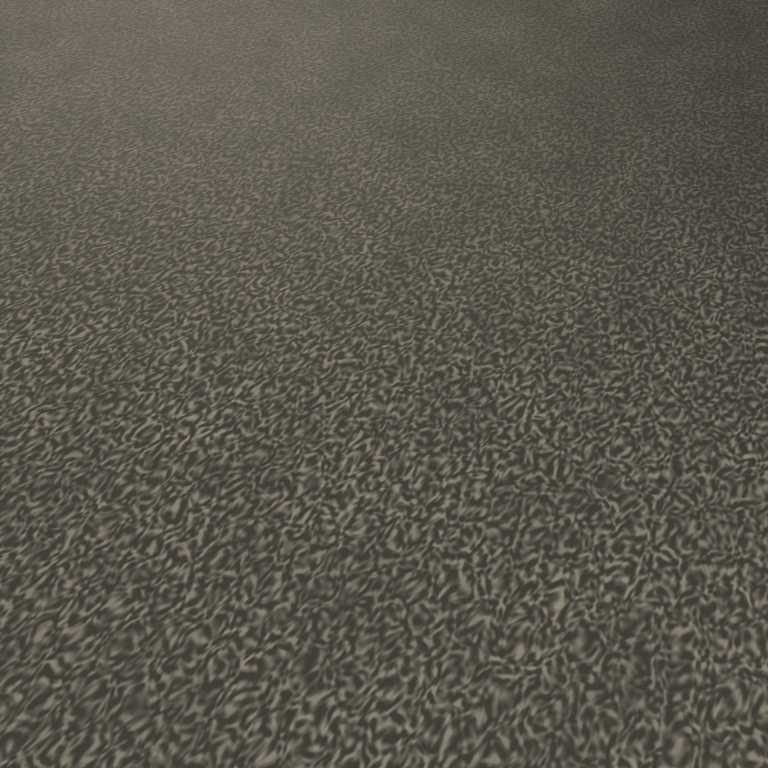
This texture is drawn by a three.js fragment shader. Its source:

```glsl
// Grained, leathery matte surface seen at a slant: fine pebbles shrink and fade
// with distance under a soft sheen from the upper left. The grain is warped,
// sheared gradient noise laid on a plane in perspective.

varying vec2 vUv;

const vec3 TINT = vec3(1.0, 0.953, 0.847);  // warm grey, scaled by brightness
const float BASE_LIGHT = 0.345;
const float SHEEN_LIGHT = 0.105;
const float CORNER_SHADE = 0.06;
const float MOTTLE_LIGHT = 0.03;
const float GLINT_LIGHT = 0.05;
const float NEAR_CONTRAST = 0.215;
const float FAR_CONTRAST = 0.07;
const float GRAIN_DENSITY = 92.0;           // noise cells across the near edge
const float RECESSION = 0.58;               // loss of scale from bottom to top
const float PLANE_STRETCH = 1.3;            // foreshortening of the plane
const float GRAIN_LEAN = 0.42;              // rightward slant of the grains
const float GRAIN_MEAN = 0.43;

vec2 hashGradient(vec2 cell) {
  vec3 p = fract(vec3(cell.xyx) * vec3(0.1031, 0.1030, 0.0973));
  p += dot(p, p.yzx + 33.33);
  float angle = 6.28318 * fract((p.x + p.y) * p.z);
  return vec2(cos(angle), sin(angle));
}

float gradientNoise(vec2 p) {
  vec2 cell = floor(p);
  vec2 f = fract(p);
  vec2 blend = f * f * f * (f * (f * 6.0 - 15.0) + 10.0);
  float a = dot(hashGradient(cell), f);
  float b = dot(hashGradient(cell + vec2(1.0, 0.0)), f - vec2(1.0, 0.0));
  float c = dot(hashGradient(cell + vec2(0.0, 1.0)), f - vec2(0.0, 1.0));
  float d = dot(hashGradient(cell + 1.0), f - 1.0);
  return mix(mix(a, b, blend.x), mix(c, d, blend.x), blend.y);
}

// Maps the canvas to a plane that recedes towards the top.
vec2 recedingPlane(vec2 uv) {
  float depth = 1.0 / (1.0 - RECESSION * uv.y);
  return vec2((uv.x - 0.5) * depth, depth * PLANE_STRETCH);
}

// Rounded pebbles and short worms, 0 in the grooves and 1 on the crests.
float pebbleGrain(vec2 plane) {
  vec2 p = plane * GRAIN_DENSITY + 400.0;
  p.x -= GRAIN_LEAN * p.y;
  vec2 warp = vec2(gradientNoise(p * 0.31), gradientNoise(p * 0.31 + 57.0));
  p += 1.1 * warp;
  vec2 turned = mat2(0.8, 0.6, -0.6, 0.8) * p;
  float height = gradientNoise(p) + 0.5 * gradientNoise(turned * 1.45 + 19.0);
  return smoothstep(-0.38, 0.52, height);
}

// Large soft light: sheen at upper left, shade at upper right.
float broadLight(vec2 uv) {
  vec2 toSheen = (uv - vec2(0.2, 1.02)) / vec2(0.46, 0.36);
  vec2 toCorner = (uv - vec2(1.05, 0.98)) / vec2(0.3, 0.42);
  return BASE_LIGHT + SHEEN_LIGHT * exp(-dot(toSheen, toSheen))
    - CORNER_SHADE * exp(-dot(toCorner, toCorner));
}

void main() {
  vec2 plane = recedingPlane(vUv);
  float grain = pebbleGrain(plane);
  float mottle = gradientNoise(plane * 7.0 + 80.0)
    + 0.6 * gradientNoise(plane * 17.0 + 130.0);

  // Relief softens with distance and varies a little from patch to patch.
  float distanceFade = smoothstep(0.4, 0.98, vUv.y);
  float contrast = mix(NEAR_CONTRAST, FAR_CONTRAST, distanceFade);
  contrast *= 1.0 + 0.35 * mottle;

  float light = broadLight(vUv) + MOTTLE_LIGHT * mottle;
  light += contrast * (grain - GRAIN_MEAN);
  light += GLINT_LIGHT * pow(grain, 6.0) * (1.0 - distanceFade);

  gl_FragColor = vec4(TINT * light, 1.0);
}
```
